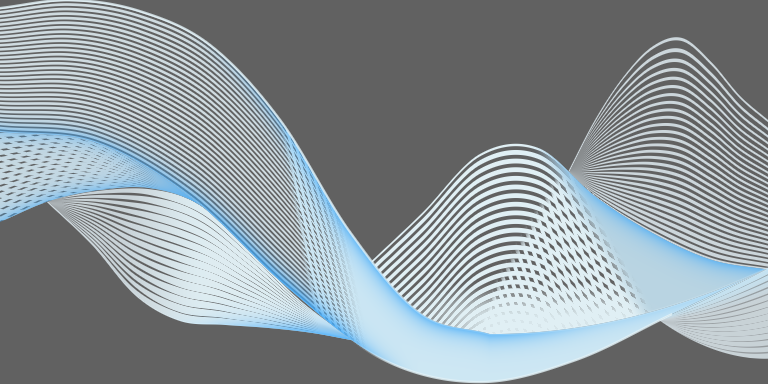
This background is drawn by a Shadertoy shader. Its source:

```glsl
// Flowing ribbons of fine pale lines with blue folds on a grey ground.
#define GROUND vec3(0.38)
#define WHITE vec3(0.89, 0.95, 0.97)
#define SILVER vec3(0.80, 0.84, 0.86)
#define PALE_BLUE vec3(0.79, 0.91, 0.97)
#define BLUE vec3(0.24, 0.66, 0.98)
#define LEFT_LINES 30.0
#define RIGHT_LINES 28.0
#define MID_SPACING 0.0225
#define GLOW_WIDTH 0.022

float pixel;

float knot(vec4 a, vec4 b, int i) {
    return i < 4 ? a[max(i, 0)] : b[min(i - 4, 3)];
}

// Smooth curve through eight evenly spaced heights, straight beyond its ends.
float curve(float x, float start, float end, vec4 a, vec4 b) {
    float u = (x - start) / (end - start) * 7.0;
    float inside = clamp(u, 0.0, 7.0);
    int i = min(int(inside), 6);
    float f = inside - float(i);
    float k1 = knot(a, b, i), k2 = knot(a, b, i + 1);
    float k0 = i > 0 ? knot(a, b, i - 1) : 2.0 * k1 - k2;
    float k3 = i < 6 ? knot(a, b, i + 2) : 2.0 * k2 - k1;
    float y = k1 + 0.5 * f * (k2 - k0 + f * (2.0 * k0 - 5.0 * k1 + 4.0 * k2 - k3
            + f * (3.0 * (k1 - k2) + k3 - k0)));
    return y + (u - inside) * (u < 0.0 ? a.y - a.x : b.w - b.z);
}

// Signed distance above a height curve.
float above(float y, float height) {
    float slope = dFdx(height) / pixel;
    return (y - height) * inversesqrt(1.0 + slope * slope);
}

float fill(float d) { return clamp(d / pixel + 0.5, 0.0, 1.0); }

float stroke(float d, float width) { return fill(width - abs(d)); }

// Glow that fades faster outside the sheet than inside it.
float glow(float d) { return exp(-max(d, -d * 8.0) / GLOW_WIDTH); }

// Line coverage; lines finer than the pixels fade to their mean.
float stripes(float phase, float duty) {
    float w = max(length(vec2(dFdx(phase), dFdy(phase))), 1e-4);
    float line = clamp((duty - abs(fract(phase) * 2.0 - 1.0)) / (2.0 * w) + 0.5, 0.0, 1.0);
    return mix(line, min(duty, 1.0), smoothstep(0.45, 0.9, w));
}

void mainImage(out vec4 fragColor, in vec2 fragCoord) {
    pixel = 1.0 / iResolution.y;
    vec2 p = fragCoord / iResolution.xy * vec2(2.0, 1.0);
    float x = p.x, y = p.y;

    // Heights of the ribbon edges
    float crest = curve(x, 0.0, 1.276, vec4(0.979, 1.0, 0.971, 0.883), vec4(0.688, 0.396, 0.185, 0.130));
    float rise = (x - 1.276) / 0.724;
    crest = x > 1.276 ? 0.130 + 0.172 * rise * rise : crest;
    float belly = curve(x, 0.0, 1.75, vec4(0.656, 0.628, 0.484, 0.25), vec4(0.0625, 0.005, 0.0625, 0.182));
    float shoulder = curve(x, 0.0, 0.911, vec4(0.422, 0.477, 0.505, 0.51), vec4(0.466, 0.349, 0.219, 0.12));
    float hem = curve(x, 0.125, 0.927, vec4(0.471, 0.362, 0.229, 0.164), vec4(0.154, 0.146, 0.133, 0.112));
    float hill = curve(x, 0.948, 2.005, vec4(0.302, 0.445, 0.599, 0.615), vec4(0.487, 0.391, 0.323, 0.297));
    float peak = curve(x, 1.474, 2.003, vec4(0.542, 0.688, 0.802, 0.88), vec4(0.901, 0.839, 0.75, 0.685));
    float tail = 0.065 + 0.109 * pow(abs(2.0 - x) / 0.294, 2.0);

    float dCrest = above(y, crest), dBelly = above(y, belly), dShoulder = above(y, shoulder);
    float dHem = above(y, hem), dHill = above(y, hill), dPeak = above(y, peak), dTail = above(y, tail);
    vec3 col = GROUND;

    // Far right hill of thin lines
    float t = clamp((peak - y) / max(peak - hill, 0.001), 0.0, 1.0);
    float lines = stripes(RIGHT_LINES * pow(t, 1.2) + 0.5, mix(0.36, 0.68, t * t));
    float mask = fill(-dPeak) * fill(dHill) * step(1.4, x);
    col = mix(col, SILVER, mask * max(lines, stroke(dPeak, 0.003)));

    // Lower right tail
    t = (belly - y) / max(belly - tail, 0.001);
    lines = stripes(14.0 * t + 3.0 * x, 0.88 + 0.12 * sin(9.0 * t + 14.0 * x));
    mask = fill(-dBelly) * fill(dTail) * step(1.68, x);
    col = mix(col, mix(PALE_BLUE, SILVER, smoothstep(0.0, 0.35, t)), mask * mix(0.5, 0.96, lines));

    // Middle hill: open lines, a woven triangle, then a solid veil
    float drop = 0.544 - y;
    float woven = smoothstep(-0.02, 0.02, x - 1.458 + 0.56 * drop);
    float veil = smoothstep(-0.03, 0.04, x - 1.458 - 0.59 * drop);
    float low = smoothstep(0.27, 0.17, y) * smoothstep(1.0, 1.3, x);
    lines = stripes((hill - y) / MID_SPACING + 0.5, 0.56 + 0.2 * low);
    float weave = stripes((x + 0.35 * y) * 48.0, 0.5 + 0.25 * low) * woven;
    float cover = max(max(lines, weave), max(veil, low * 0.93));
    mask = fill(-dHill) * fill(dCrest) * step(0.9, x);
    col = mix(col, mix(WHITE, PALE_BLUE * 0.97, veil), mask * cover * mix(0.98, 0.9, veil));
    float hillBlue = smoothstep(1.36, 1.6, x);
    col = mix(col, BLUE, mask * glow(-dHill) * hillBlue * 0.65);

    // Lower left sheet
    t = (shoulder - y) / max(shoulder - hem, 0.001);
    float solid = smoothstep(0.28, 0.55, x);
    lines = stripes(15.0 * t, mix(0.66, 0.97, solid) + 0.06 * sin(30.0 * x + 8.0 * t));
    mask = fill(-dShoulder) * fill(-dBelly) * fill(dHem) * step(0.12, x) * step(x, 0.94);
    col = mix(col, mix(SILVER, WHITE, solid), mask * max(lines * 0.96, stroke(dHem, 0.004)));
    col = mix(col, BLUE, mask * glow(dHem) * smoothstep(0.4, 0.9, x) * 0.85);

    // Woven band under the left fold
    t = (belly - y) / max(belly - shoulder, 0.001);
    lines = stripes(15.0 * t + 8.0 * x, 0.68);
    weave = stripes(24.0 * x - 12.0 * t, mix(0.5, 0.9, smoothstep(0.0, 0.35, x)));
    mask = fill(-dBelly) * fill(dShoulder) * step(x, 0.7);
    col = mix(col, mix(SILVER, PALE_BLUE, 0.4), mask * max(lines, weave) * 0.96);
    col = mix(col, BLUE, mask * (glow(dShoulder) * 0.5 + 0.35 * glow(-dBelly)));

    // Long main ribbon, turning solid past its fold
    t = clamp((crest - y) / max(crest - belly, 0.001), 0.0, 1.0);
    float fold = x - 0.737 - 0.17 * (0.66 - y);
    float folded = smoothstep(-0.012, 0.012, fold);
    lines = stripes(LEFT_LINES * t + 0.5, mix(0.62, 0.54, smoothstep(0.0, 0.6, x)));
    weave = stripes((x + 0.25 * y) * 75.0, 0.58) * folded;
    cover = max(max(lines, weave), smoothstep(0.02, 0.13, fold));
    mask = fill(-dCrest) * fill(dBelly);
    col = mix(col, mix(mix(SILVER, WHITE, 0.3), mix(WHITE, PALE_BLUE, 0.7), folded), mask * cover * 0.97);
    float crestBlue = smoothstep(0.45, 0.9, x) * mix(1.0, 0.35, smoothstep(1.25, 1.6, x));
    col = mix(col, BLUE, mask * glow(-dCrest) * crestBlue * 0.75);
    float bellyBlue = mix(0.55, 0.9, smoothstep(0.3, 0.8, x)) * (1.0 - smoothstep(0.85, 1.1, x));
    col = mix(col, BLUE, mask * glow(dBelly) * bellyBlue);

    // Bright rims
    float rim = stroke(dCrest, 0.003) * (1.0 - 0.7 * smoothstep(0.9, 1.2, x));
    rim = max(rim, stroke(dBelly, 0.003) * smoothstep(0.9, 1.05, x) * step(x, 1.75));
    col = mix(col, WHITE, rim * 0.8);
    fragColor = vec4(col, 1.0);
}
```
